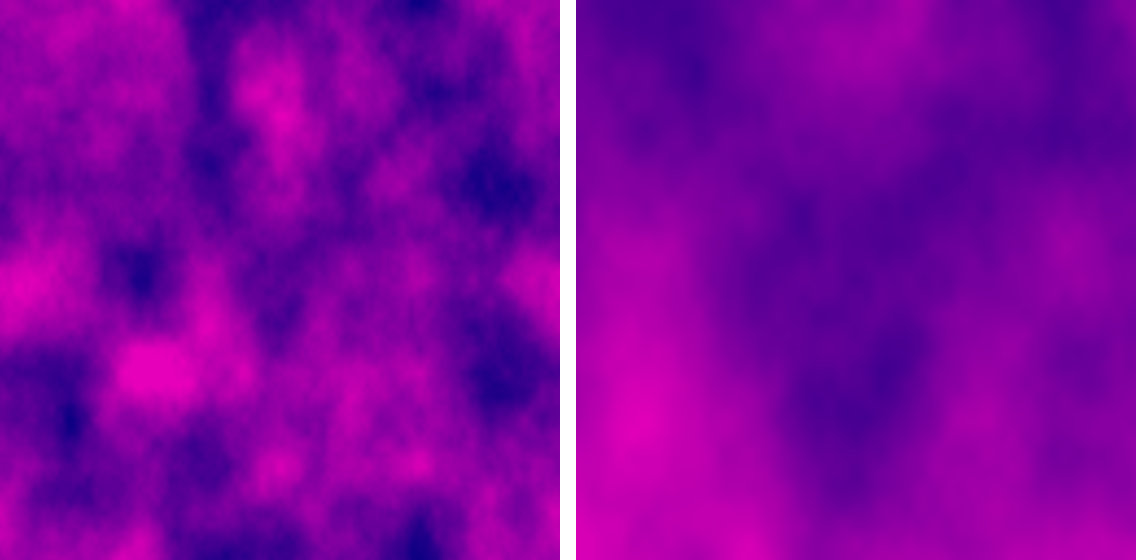
Left: the whole. Right: its middle third, enlarged.
Write a Shadertoy shader that draws this texture.

```glsl
const vec3 INDIGO  = vec3(0.06, 0.0, 0.515);
const vec3 MAGENTA = vec3(0.90, 0.0, 0.725);
const ivec2 BASE_CELLS = ivec2(8, 6);
const int OCTAVES = 5;
const float GAIN = 0.5;
const float CONTRAST = 0.73;
const float BRIGHTNESS = 0.52;

// Integer hash of a lattice cell, 0 to 1
float hash(ivec2 cell, int seed) {
    uvec2 q = uvec2(cell) * uvec2(1597u, 3813u) + uint(seed) * 7919u;
    uint n = (q.x ^ (q.y << 8)) * 74761u + q.y;
    n = (n ^ (n >> 15)) * 48271u;
    n = (n ^ (n >> 13)) * 69621u;
    return float((n ^ (n >> 16)) & 65535u) / 65535.0;
}

// Value noise that wraps after a whole number of cells
float wrappedNoise(vec2 uv, ivec2 cells, int seed) {
    vec2 p = uv * vec2(cells);
    ivec2 low = ivec2(floor(p)) % cells;
    ivec2 high = (low + 1) % cells;
    vec2 f = fract(p);
    f = f * f * (3.0 - 2.0 * f);
    float bottom = mix(hash(low, seed), hash(ivec2(high.x, low.y), seed), f.x);
    float top = mix(hash(ivec2(low.x, high.y), seed), hash(high, seed), f.x);
    return mix(bottom, top, f.y);
}

// Octaves summed around zero, each twice as fine as the last
float cloud(vec2 uv, ivec2 cells, float gain) {
    float sum = 0.0;
    float weight = 1.0;
    for (int i = 0; i < OCTAVES; i++) {
        sum += weight * (wrappedNoise(uv, cells, i + 1) - 0.5);
        weight *= gain;
        cells *= 2;
    }
    return sum;
}

void mainImage(out vec4 fragColor, in vec2 fragCoord) {
    vec2 uv = fragCoord / iResolution.xy;
    float glow = BRIGHTNESS + CONTRAST * cloud(uv, BASE_CELLS, GAIN);
    fragColor = vec4(mix(INDIGO, MAGENTA, clamp(glow, 0.0, 1.0)), 1.0);
}
```
